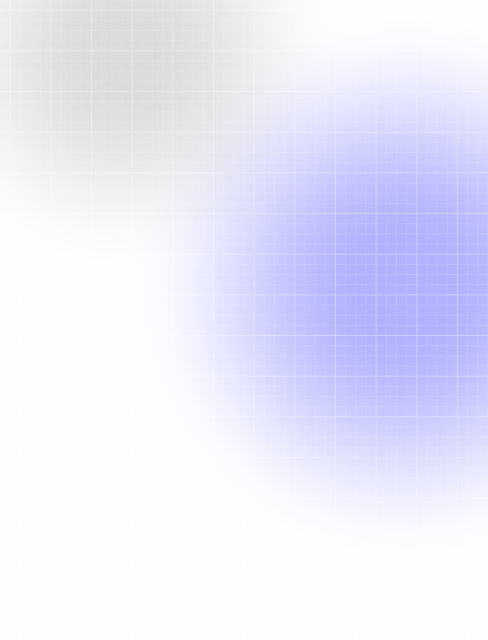
Write a Shadertoy shader that draws this background.

```glsl
// Soft grey and violet glows on a white ground, under a fine white grid.
// Each glow is a smooth radial falloff; the grid is a repeated distance to
// the nearest line, drawn at a minor and a major spacing.

// Strength of a soft round glow: full inside inner, zero beyond outer
float glow(vec2 p, vec2 center, float inner, float outer) {
    return 1.0 - smoothstep(inner, outer, length(p - center));
}

// Coverage of thin vertical and horizontal lines, one per spacing
float grid(vec2 p, float spacing, float offset, float pixel) {
    vec2 d = abs(fract((p - offset) / spacing + 0.5) - 0.5) * spacing;
    float halfWidth = 0.001;
    // Pixel-wide box filter keeps the line weight even at any size
    vec2 cover = clamp((min(d + 0.5 * pixel, vec2(halfWidth))
                      - max(d - 0.5 * pixel, vec2(-halfWidth))) / pixel, 0.0, 1.0);
    return max(cover.x, cover.y);
}

void mainImage(out vec4 fragColor, in vec2 fragCoord) {
    // Units of canvas width, measured from the top left corner
    float pixel = 1.0 / iResolution.x;
    vec2 p = vec2(fragCoord.x, iResolution.y - fragCoord.y) * pixel;

    // Glows tint the white ground
    vec3 color = vec3(0.998, 0.998, 1.0);
    color *= mix(vec3(1.0), vec3(0.86), glow(p, vec2(0.255, 0.11), 0.04, 0.47));
    color *= mix(vec3(1.0), vec3(0.695, 0.695, 1.0),
                 glow(p, vec2(0.832, 0.588), 0.08, 0.58));

    // Four minor cells to each major cell
    float minorLine = grid(p, 1.0 / 48.0, 1.0 / 48.0, pixel);
    float majorLine = grid(p, 1.0 / 12.0, 1.0 / 48.0, pixel);
    color = mix(color, vec3(1.0), max(0.14 * minorLine, 0.36 * majorLine));

    fragColor = vec4(color, 1.0);
}
```
